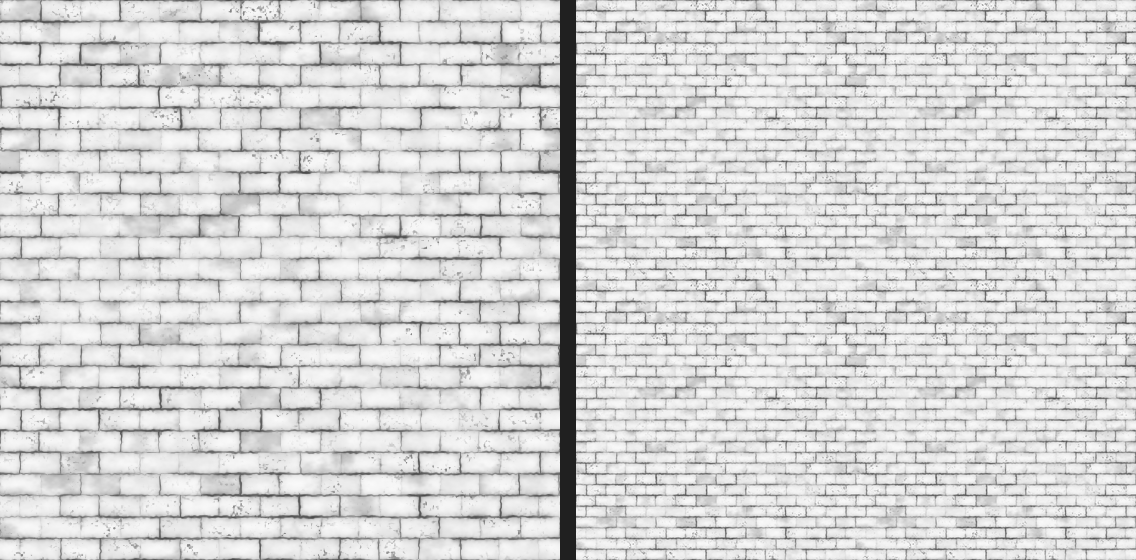
Left: one tile. Right: repeated 2 by 2.
This texture map is drawn by a three.js fragment shader. Its source:

```glsl
// Whitewashed brick wall in running bond with worn, sooty joints and pitted faces.
varying vec2 vUv;

const vec2 BRICKS = vec2(14.0, 26.0);
const float FACE = 0.99;
const float MORTAR = 0.29;

float hash(vec2 p) {
  vec3 q = fract(p.xyx * vec3(0.1031, 0.1030, 0.0973));
  q += dot(q, q.yzx + 33.33);
  return fract((q.x + q.y) * q.z);
}

// Whole-number modulo, safe against rounding
vec2 wrap(vec2 cell, vec2 period) {
  return floor(mod(cell + 0.5, period));
}

// Value noise that repeats over the unit square
float noise(vec2 uv, vec2 cells, float seed) {
  vec2 p = uv * cells;
  vec2 i = floor(p);
  vec2 f = fract(p);
  f = f * f * (3.0 - 2.0 * f);
  float a = hash(wrap(i, cells) + seed);
  float b = hash(wrap(i + vec2(1.0, 0.0), cells) + seed);
  float c = hash(wrap(i + vec2(0.0, 1.0), cells) + seed);
  float d = hash(wrap(i + vec2(1.0, 1.0), cells) + seed);
  return mix(mix(a, b, f.x), mix(c, d, f.x), f.y);
}

float fbm(vec2 uv, vec2 cells, float seed) {
  float sum = 0.0;
  float gain = 0.533;
  for (int i = 0; i < 4; i++) {
    sum += gain * noise(uv, cells, seed);
    cells *= 2.0;
    gain *= 0.5;
    seed += 17.0;
  }
  return sum;
}

// Soft-edged stroke of the given half width
float stroke(float dist, float halfWidth) {
  return 1.0 - smoothstep(halfWidth * 0.2, halfWidth * 1.8, dist);
}

// Fine dark pits gathered in patches; amount runs from 0 to 1
float pits(vec2 uv, float amount, float seed) {
  float patches = smoothstep(0.45, 0.72, fbm(uv, vec2(30.0, 44.0), seed));
  float grain = 0.6 * noise(uv, vec2(230.0), 61.0) + 0.4 * noise(uv, vec2(340.0), 67.0);
  return smoothstep(0.62, 0.98, grain + 0.1 * patches) * patches * amount;
}

void main() {
  // Ragged outlines
  vec2 ragged = vec2(noise(vUv, vec2(190.0), 3.0), noise(vUv, vec2(190.0), 7.0)) - 0.5;
  vec2 bend = vec2(noise(vUv, vec2(40.0), 11.0), noise(vUv, vec2(40.0), 13.0)) - 0.5;
  vec2 uv = vUv + ragged * 0.0022 + bend * 0.0014;

  // Brick layout
  float y = uv.y * BRICKS.y;
  float row = floor(y);
  float x = uv.x * BRICKS.x + 0.5 * (1.0 - mod(row, 2.0));
  float column = floor(x + 0.5);
  vec2 jointId = wrap(vec2(column, row), BRICKS);
  float shift = (hash(jointId + 41.0) - 0.5) * 0.06;
  float side = x - column - shift;
  vec2 brickId = wrap(vec2(column - 1.0 + step(0.0, side), row), BRICKS);
  float bedDist = abs(y - floor(y + 0.5)) / BRICKS.y;
  float endDist = abs(side) / BRICKS.x;

  // Wear shared by whole areas and by single bricks
  float weather = smoothstep(0.3, 0.7, fbm(vUv, vec2(4.0, 7.0), 19.0));
  float patchy = smoothstep(0.25, 0.75, fbm(vUv, vec2(24.0, 30.0), 23.0));
  float rough = noise(vUv, vec2(120.0), 29.0);
  float brickWear = hash(brickId + 53.0);
  float brickSeed = floor(hash(brickId + 71.0) * 90.0);

  // Joints
  float bedTone = 0.28 + 0.32 * weather + 0.5 * (patchy - 0.4) + 0.35 * (rough - 0.5);
  bedTone = clamp(bedTone, 0.12, 1.0);
  float endTone = smoothstep(0.15, 0.9, hash(jointId + 83.0));
  endTone = endTone * (0.5 + 0.3 * weather) + 0.3 * (patchy - 0.4) + 0.25 * (rough - 0.5);
  endTone = clamp(endTone, 0.04, 0.85);
  float width = mix(0.0011, 0.0021, 0.5 * (patchy + weather));
  float bed = stroke(bedDist, width) * bedTone;
  float end = stroke(endDist, width * 0.85) * endTone;

  // Soot fading out from the joints
  float bedHalo = exp(-bedDist / 0.0046) * (0.12 + 0.18 * patchy);
  float endHalo = exp(-endDist / 0.0042) * (0.03 + 0.18 * endTone);

  // Cloudy stains held within single bricks
  float cloud = smoothstep(0.38, 0.82, fbm(vUv, vec2(20.0, 28.0), brickSeed));
  float stain = cloud * (0.05 + 0.15 * smoothstep(0.65, 1.0, brickWear));
  float mottle = 0.045 * fbm(vUv, vec2(60.0, 80.0), 31.0);

  // Pits and crumbled edges
  float pitAmount = 0.2 + 0.8 * smoothstep(0.3, 0.9, 0.5 * weather + 0.5 * hash(brickId + 97.0));
  float pitting = pits(vUv, pitAmount, brickSeed + 5.0);
  float edgeDist = min(bedDist, endDist);
  float crumbs = smoothstep(0.52, 0.9, noise(vUv, vec2(200.0), 89.0));
  crumbs *= exp(-edgeDist / 0.003) * patchy * 0.5;

  // Compose the grey tone
  float tone = FACE - mottle - stain - bedHalo - endHalo;
  tone = mix(tone, 0.4, clamp(pitting * 0.85 + crumbs, 0.0, 0.8));
  tone = mix(tone, MORTAR, max(bed, end));
  gl_FragColor = vec4(vec3(clamp(tone, 0.22, 0.98)), 1.0);
}
```
